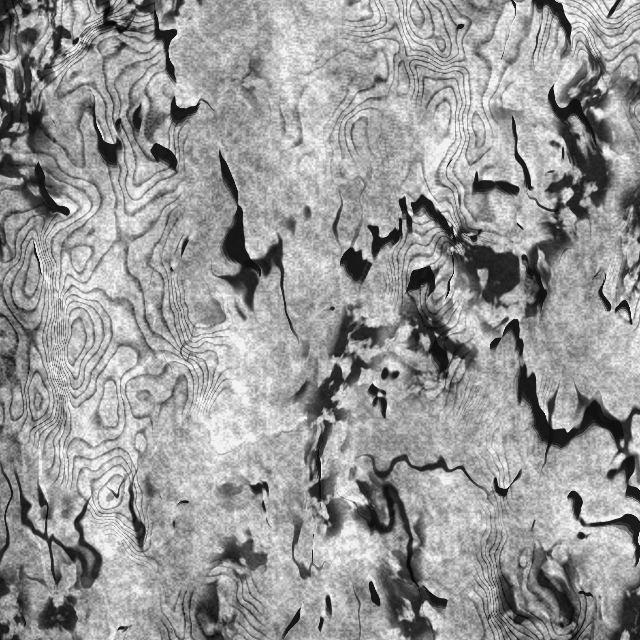
Write a Shadertoy shader that draws this texture.

```glsl
const vec2 LIGHT_DIR = vec2(0.28, 0.96);
const float BASE_TONE = 0.69;
const float SHADOW_TONE = 0.06;

float hash(vec2 p) {
    return fract(sin(dot(p, vec2(127.1, 311.7))) * 43758.5453);
}

float noise(vec2 p) {
    vec2 cell = floor(p);
    vec2 f = fract(p);
    f = f * f * (3.0 - 2.0 * f);
    float low = mix(hash(cell), hash(cell + vec2(1, 0)), f.x);
    float high = mix(hash(cell + vec2(0, 1)), hash(cell + vec2(1, 1)), f.x);
    return mix(low, high, f.y);
}

float fbm(vec2 p, int octaves) {
    float sum = 0.0, total = 0.0, amplitude = 0.5;
    for (int i = 0; i < octaves; i++) {
        sum += amplitude * noise(p);
        total += amplitude;
        amplitude *= 0.5;
        p = mat2(1.6, 1.2, -1.2, 1.6) * p + 17.3;
    }
    return sum / total;
}

vec2 warp(vec2 p, float scale, vec2 amount) {
    return p + amount * (vec2(fbm(p * scale, 4), fbm(p * scale + 31.0, 4)) - 0.5);
}

// Terraced height: flakes of bark stacked in levels
float plateLevel(vec2 p) {
    float h = 5.0 * fbm(p * vec2(6.5, 3.8) + 4.0, 5);
    return floor(h) + smoothstep(0.0, 0.1, fract(h));
}

// Shadow cast downwards by the flakes above
float castShadow(vec2 p, float level, float reach) {
    float shade = 0.0;
    for (int i = 1; i <= 9; i++) {
        float t = float(i) * 0.004;
        float rise = plateLevel(p + LIGHT_DIR * t) - level;
        float fade = 1.0 - smoothstep(0.6 * reach, reach, t);
        shade = max(shade, smoothstep(0.3, 0.75, rise) * fade);
    }
    return shade;
}

// Thin line along the middle contour of a noise field
float crackLine(vec2 p, float width) {
    return 1.0 - smoothstep(0.3 * width, width, abs(fbm(p, 4) - 0.5));
}

// Layered growth lines following a smooth field
float strataLine(vec2 p, float count) {
    float f = fract(fbm(p, 3) * count);
    return smoothstep(0.5, 0.85, f) * (1.0 - smoothstep(0.85, 1.0, f));
}

float relief(vec2 p, vec2 scale, float offset) {
    return fbm(p * scale, 4) - fbm((p + LIGHT_DIR * offset) * scale, 4);
}

void mainImage(out vec4 fragColor, in vec2 fragCoord) {
    vec2 p = fragCoord / iResolution.y;
    vec2 q = warp(p, 7.0, vec2(0.10, 0.12));
    float level = plateLevel(q);

    // Weathered surface
    float tone = BASE_TONE + 0.55 * (fbm(q * vec2(11.0, 6.0), 5) - 0.5);
    tone += 0.04 * (level - 2.0);
    tone += 1.1 * relief(q, vec2(24.0, 15.0), 0.006);
    tone += 0.30 * (fbm(p * 95.0, 3) - 0.5);
    tone += 0.24 * (noise(p * 340.0) - 0.5);

    // Growth lines in scattered zones
    float strataZone = smoothstep(0.5, 0.62, fbm(p * vec2(6.0, 4.0) + 51.0, 3));
    tone -= 0.32 * strataZone * strataLine(q * vec2(6.0, 3.5) + 9.0, 30.0);

    // Bright lips on the lower rims of flakes
    float lip = level - plateLevel(q - LIGHT_DIR * 0.011);
    tone += 0.13 * clamp(lip, 0.0, 1.0);

    // Fine upright cracks
    float crackZone = smoothstep(0.45, 0.65, fbm(p * 6.0 + 73.0, 3));
    float crack = crackLine(q * vec2(10.0, 4.5) + 23.0, 0.004 + 0.022 * crackZone);
    tone *= 1.0 - 0.8 * crack * crackZone;

    // Dark crumbly patches, drawn out along the trunk
    float patchZone = smoothstep(0.54, 0.68, fbm(q * vec2(8.0, 4.0) + 87.0, 4));
    float crumbs = smoothstep(0.36, 0.58, fbm(q * vec2(62.0, 46.0), 3));
    tone *= 1.0 - 0.8 * patchZone * crumbs;

    // Deep shadows under raised flakes
    float reach = 0.001 + 0.034 * smoothstep(0.42, 0.64, fbm(p * 4.5 + 12.0, 3));
    float shade = castShadow(q, level, reach);
    tone = mix(tone, SHADOW_TONE, 0.94 * shade);

    fragColor = vec4(vec3(clamp(tone, 0.03, 0.95)), 1.0);
}
```
